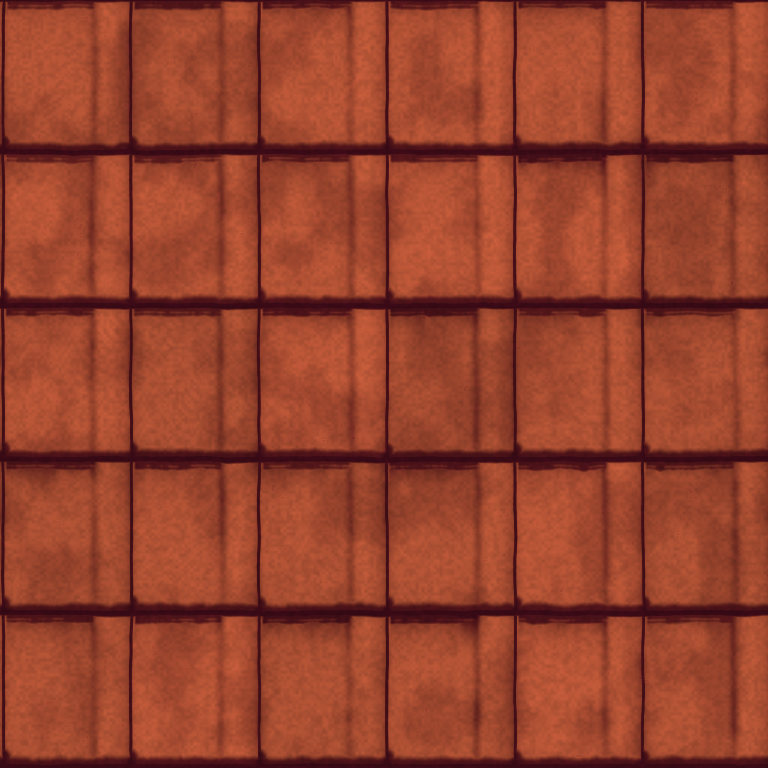
Give the GLSL for this texture, as a three.js fragment shader.

```glsl
// Weathered terracotta roof tiles: six across and five down, with dark joints and sooty overlaps.
#define TILES vec2(6.0, 5.0)
#define ORIGIN vec2(0.004, 0.002)
#define CLAY vec3(0.72, 0.335, 0.213)
#define RUST vec3(0.52, 0.22, 0.15)
#define PLUM vec3(0.33, 0.09, 0.10)
#define SOOT vec3(0.22, 0.04, 0.085)
#define WAVER 0.018
#define SEAM_WIDTH 0.012
#define GROOVE_X 0.71
#define GRAIN 0.22
#define TONE_SPREAD 0.09

varying vec2 vUv;

float hash(vec2 p) {
  return fract(sin(dot(p, vec2(127.1, 311.7))) * 43758.5453);
}

// Value noise that wraps after a whole number of cells
float noise(vec2 uv, vec2 cells) {
  vec2 p = uv * cells;
  vec2 i = floor(p);
  vec2 f = fract(p);
  f = f * f * (3.0 - 2.0 * f);
  float a = hash(mod(i, cells));
  float b = hash(mod(i + vec2(1.0, 0.0), cells));
  float c = hash(mod(i + vec2(0.0, 1.0), cells));
  float d = hash(mod(i + vec2(1.0, 1.0), cells));
  return mix(mix(a, b, f.x), mix(c, d, f.x), f.y);
}

float fbm(vec2 uv, vec2 cells) {
  float sum = 0.0;
  float weight = 0.5;
  for (int k = 0; k < 4; k++) {
    sum += weight * noise(uv, cells);
    cells *= 2.0;
    weight *= 0.5;
  }
  return sum / 0.9375;
}

float bump(float x, float center, float width) {
  float t = (x - center) / width;
  return exp(-t * t);
}

// Fired clay through rust and plum to soot as the shade deepens
vec3 clayRamp(float shade) {
  vec3 c = mix(CLAY, RUST, clamp(shade / 0.4, 0.0, 1.0));
  c = mix(c, PLUM, clamp((shade - 0.4) / 0.35, 0.0, 1.0));
  return mix(c, SOOT, clamp((shade - 0.75) / 0.25, 0.0, 1.0));
}

void main() {
  // Tile cell with slightly uneven edges
  vec2 wobble = vec2(fbm(vUv, vec2(24.0, 20.0)), fbm(vUv + 0.37, vec2(30.0, 25.0))) - 0.5;
  vec2 p = (vUv - ORIGIN) * TILES + wobble * WAVER;
  vec2 id = mod(floor(p), TILES);
  vec2 q = fract(p);
  float top = 1.0 - q.y;
  float side = min(q.x, 1.0 - q.x);
  float wear = hash(id + 3.7);
  float tone = hash(id + 11.3) - 0.5;

  float patches = fbm(vUv, vec2(18.0, 15.0));
  float streaks = fbm(vUv + 0.19, vec2(60.0, 20.0));
  float grain = 0.6 * noise(vUv, vec2(256.0)) + 0.4 * noise(vUv, vec2(130.0));

  // Flat face: mottling and small pits
  float shade = 0.03 + 0.22 * smoothstep(0.4, 0.75, patches);
  shade += 0.16 * smoothstep(0.72, 0.95, grain) * smoothstep(0.4, 0.65, streaks);

  // Groove beside the raised roll, which darkens toward its outer edge
  float grooveX = GROOVE_X + 0.03 * (hash(id + 5.1) - 0.5);
  shade += bump(q.x, grooveX, 0.035) * (0.1 + 0.32 * streaks);
  shade += 0.12 * smoothstep(0.84, 1.0, q.x) - 0.06 * bump(q.x, 0.81, 0.06);

  // Soot washed down from the overlap, over the flat part only
  float pan = smoothstep(0.01, 0.04, q.x) * (1.0 - smoothstep(0.69, 0.74, q.x));
  shade += pan * exp(-top / 0.085) * (0.25 + 0.55 * wear) * (0.5 + streaks);
  shade += 0.2 * exp(-top / 0.035);
  float ledge = 1.0 - smoothstep(0.052, 0.088, top + 0.025 * (streaks - 0.5));
  shade = max(shade, pan * ledge * (0.72 + 0.2 * wear));
  shade -= 0.28 * pan * bump(top, 0.045, 0.009) * smoothstep(0.35, 0.6, streaks);

  // Lower lip and the dirt caught in its left corner
  float lip = 1.0 - smoothstep(0.03, 0.085, q.y + 0.03 * (streaks - 0.5));
  float corner = 1.0 - smoothstep(0.4, 1.1, length((q - vec2(0.0, 0.05)) / 0.08));
  shade = max(shade, 0.74 * lip);
  shade = max(shade, 0.7 * corner);
  shade += 0.14 * exp(-q.y / 0.08);

  // Side seams and horizontal joints
  shade += 0.32 * exp(-side / 0.022);
  float seam = 1.0 - smoothstep(SEAM_WIDTH * 0.5, SEAM_WIDTH * 1.7, side);
  float joint = 1.0 - smoothstep(0.012, 0.036, min(q.y, top));
  shade = max(shade, 0.92 * seam);
  shade = max(shade, joint);

  vec3 color = clayRamp(shade);
  color *= 1.0 + TONE_SPREAD * tone + GRAIN * (grain - 0.5);
  gl_FragColor = vec4(color, 1.0);
}
```
